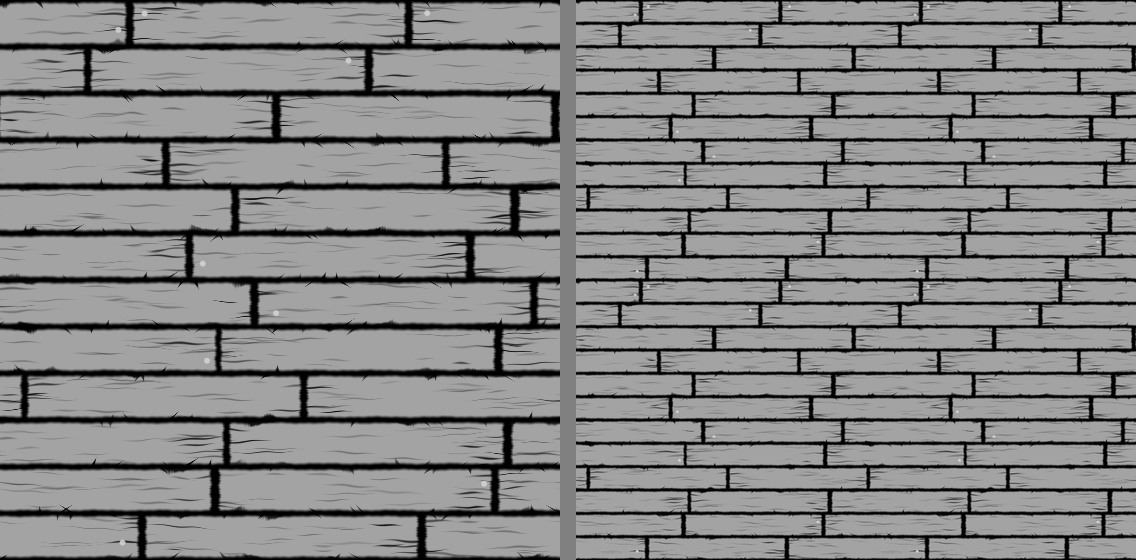
Left: one tile. Right: repeated 2 by 2.
This texture map is drawn by a WebGL 1 fragment shader. Its source:

```glsl
precision highp float;
// Grey wooden planks in 12 rows, two planks per row, with staggered joints.
// Each plank gets its own seed: layered sines roughen its dark edges, and
// loops scatter grain cracks, edge nicks and pale nail heads over it.

uniform vec2 u_resolution;

const float PLANK_LENGTH = 6.0; // in row heights

vec4 random4(vec2 id, float k) {
  float seed = dot(id, vec2(12.99, 78.23)) + k * 37.72;
  return fract(sin(seed + vec4(0.0, 1.7, 4.1, 7.3)) * 4375.85);
}

// Layered sines, roughly -1 to 1
float roughness(float t, float phase) {
  return 0.5 * sin(t * 3.1 + phase) + 0.3 * sin(t * 8.3 + phase * 2.3)
       + 0.2 * sin(t * 21.0 + phase * 4.7);
}

// Brightness left by the soft black gaps around a plank
float gapLight(vec2 q, vec2 id) {
  vec4 r = random4(id, 1.0);
  float topSide = step(0.5, q.y);
  float rightSide = step(0.5 * PLANK_LENGTH, q.x);
  vec2 edge = min(q, vec2(PLANK_LENGTH, 1.0) - q);

  float seam = edge.y - 0.013 * roughness(q.x * 1.5, 6.28 * r.x + 2.0 * topSide);
  float joint = edge.x - 0.022 * roughness(q.y * 5.0, 6.28 * r.y + 3.0 * rightSide);
  float jointWidth = mix(0.015, 0.065, mix(r.z, r.w, rightSide));
  return smoothstep(0.018, 0.112, seam)
       * smoothstep(jointWidth, jointWidth + 0.085, joint);
}

// Tapered cracks along the grain, darkest where they start at a joint
float grainLight(vec2 q, vec2 id) {
  float light = 1.0;
  for (int i = 0; i < 22; i++) {
    float k = float(i);
    vec4 place = random4(id, 10.0 + k);
    vec4 form = random4(id, 50.0 + k);
    float atEnd = step(k, 7.5);
    float inset = mix(place.x * 3.0, place.x * place.x * 0.8, atEnd);
    float x = mix(inset, PLANK_LENGTH - inset, step(0.5, place.y));
    vec2 d = q - vec2(x, mix(0.12, 0.88, place.z));

    d.y += d.x * (form.x - 0.5) * 0.16 + 0.012 * sin(d.x * 9.0 + form.y * 6.28);
    float taper = max(1.0 - abs(d.x) / mix(0.25, 0.95, form.z), 0.0);
    float width = mix(0.018, 0.05, form.w) * (0.35 + 0.65 * taper);
    float strength = mix(0.32, 0.95, atEnd) * mix(0.4, 1.0, place.w);
    float body = 1.0 - smoothstep(0.0, width, abs(d.y));
    light *= 1.0 - strength * body * smoothstep(0.0, 0.8, taper);
  }
  return light;
}

// Slanted nicks and low smudges growing from the long edges
float nickLight(vec2 q, vec2 id) {
  float light = 1.0;
  for (int i = 0; i < 12; i++) {
    float k = float(i);
    vec4 place = random4(id, 90.0 + k);
    vec4 form = random4(id, 130.0 + k);
    float depth = mix(q.y, 1.0 - q.y, step(0.5, place.y));
    float smudge = step(0.72, place.z);
    float width = mix(0.05 + 0.05 * form.x, 0.3 + 0.4 * form.x, smudge);
    float reach = mix(0.13, 0.25, form.y) - 0.05 * smudge;
    float dx = q.x - place.x * PLANK_LENGTH - depth * (form.z - 0.5) * 3.5;
    float ragged = 0.15 * smudge * roughness(q.x * 5.0, form.w * 6.28);
    float mark = 1.0 - abs(dx) / width - depth / reach + ragged;
    light *= 1.0 - mix(0.5, 0.95, place.w) * smoothstep(0.0, 0.5, mark);
  }
  return light;
}

// Coverage of the occasional nail head close to a plank end
float nailCover(vec2 q, vec2 id) {
  float cover = 0.0;
  for (int i = 0; i < 2; i++) {
    float k = float(i);
    vec4 r = random4(id, 170.0 + k);
    float inset = mix(0.22, 0.48, r.x);
    vec2 center = vec2(mix(inset, PLANK_LENGTH - inset, k), mix(0.25, 0.75, r.y));
    float head = 1.0 - smoothstep(0.045, 0.08, length(q - center));
    cover = max(cover, head * step(0.74, r.z));
  }
  return cover;
}

void main() {
  vec2 p = gl_FragCoord.xy / u_resolution * 12.0;

  // Stagger each row, then split it into planks
  float row = floor(p.y);
  float x = p.x + PLANK_LENGTH * random4(vec2(row, 3.0), 0.0).x;
  vec2 id = vec2(mod(floor(x / PLANK_LENGTH), 2.0), row);
  vec2 q = vec2(mod(x, PLANK_LENGTH), fract(p.y));

  float shade = 0.64 * grainLight(q, id) * nickLight(q, id);
  shade = mix(shade, 0.82, 0.9 * nailCover(q, id));
  shade *= gapLight(q, id);
  gl_FragColor = vec4(vec3(shade), 1.0);
}
```
